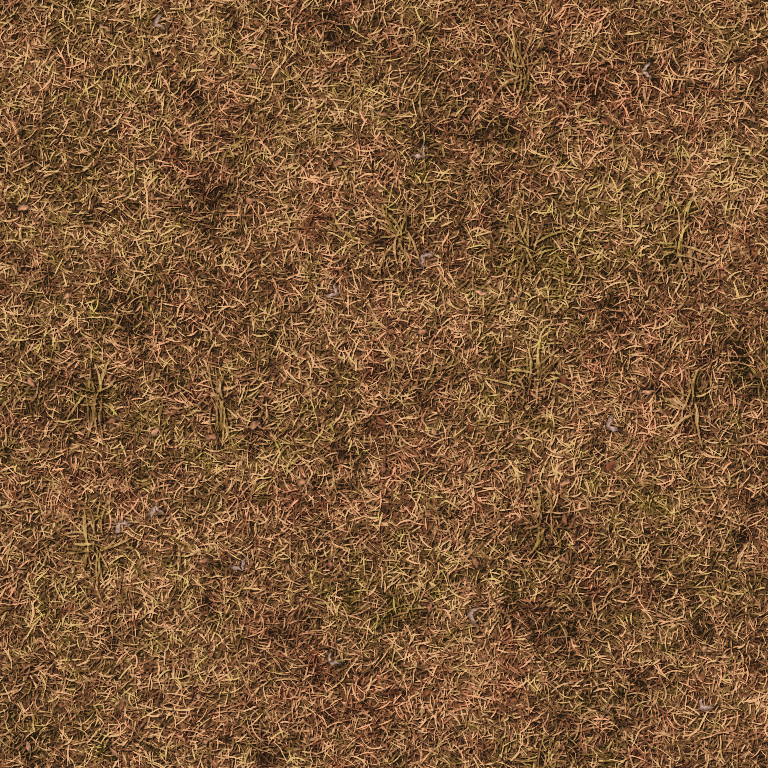
This texture is drawn by a Shadertoy shader. Its source:

```glsl
// Dry autumn turf: tangled straw blades, olive tufts and small fallen leaves.

vec2 hash2(vec2 p) {
    vec3 q = fract(vec3(p.xyx) * vec3(0.1031, 0.1030, 0.0973));
    q += dot(q, q.yzx + 33.33);
    return fract((q.xx + q.yz) * q.zy);
}

float gradientNoise(vec2 p) {
    vec2 i = floor(p), f = fract(p);
    vec2 u = f * f * f * (f * (f * 6.0 - 15.0) + 10.0);
    vec2 e = vec2(0.0, 1.0);
    float a = dot(hash2(i) * 2.0 - 1.0, f);
    float b = dot(hash2(i + e.yx) * 2.0 - 1.0, f - e.yx);
    float c = dot(hash2(i + e.xy) * 2.0 - 1.0, f - e.xy);
    float d = dot(hash2(i + e.yy) * 2.0 - 1.0, f - e.yy);
    return mix(mix(a, b, u.x), mix(c, d, u.x), u.y);
}

float fbm(vec2 p) {
    float sum = 0.0, amp = 1.0;
    for (int i = 0; i < 4; i++) {
        sum += amp * gradientNoise(p);
        p = mat2(1.6, 1.2, -1.2, 1.6) * p + 17.3;
        amp *= 0.55;
    }
    return sum;
}

vec2 rotate(vec2 p, float a) {
    float c = cos(a), s = sin(a);
    return vec2(c * p.x + s * p.y, c * p.y - s * p.x);
}

// Coverage of a tapered, bent blade centred on the origin
float blade(vec2 p, float angle, float halfLen, float bend, float width, float px) {
    p = rotate(p, angle);
    float s = p.x / halfLen;
    if (abs(s) > 1.0) return 0.0;
    float d = abs(p.y + bend * halfLen * (s * s - 0.4)) / sqrt(1.0 + 4.0 * bend * bend * s * s);
    float w = width * (1.0 - 0.6 * s * s);
    return (1.0 - smoothstep(-0.5 * px, 0.5 * px, d - w)) * (1.0 - smoothstep(0.8, 1.0, abs(s)));
}

// One scattered layer of blades; turf holds tone and olive hue
vec2 bladeLayer(vec2 turf, vec2 uv, float level, float px) {
    float cell = mix(0.012, 0.021, fract(level * 0.618));
    vec2 p = rotate(uv, level * 1.3) / cell + level * 37.7;
    vec2 id = floor(p);
    for (int k = 0; k < 9; k++) {
        vec2 g = id + vec2(k % 3, k / 3) - 1.0;
        vec2 shape = hash2(g + 5.1), look = hash2(g + 71.7);
        vec2 q = (p - g - hash2(g)) * cell;
        float angle = shape.x * 6.2832;
        float halfLen = cell * mix(0.35, 0.9, shape.y);
        float bend = (look.x - 0.5) * 0.6;
        float width = mix(0.0007, 0.0013, look.y * look.y);
        vec2 shade = rotate(vec2(-0.0013, 0.0018), level * 1.3);
        turf.x -= 0.22 * blade(q + shade, angle, halfLen, bend, width, px);
        float tone = 0.34 + 0.019 * level + 1.05 * (fract(look.x * 7.3 + shape.y) - 0.5);
        vec2 straw = vec2(tone, (fract(shape.x * 9.7) - 0.5) * 1.6);
        turf = mix(turf, straw, 0.92 * blade(q, angle, halfLen, bend, width, px));
    }
    return turf;
}

// Loose, mostly upright clump of long straw and olive blades
vec2 tuft(vec2 turf, vec2 uv, float px) {
    vec2 id = floor(uv * 5.0);
    if (hash2(id + 9.4).x > 0.42) return turf;
    vec2 p = uv - (id + 0.32 + 0.36 * hash2(id + 2.6)) / 5.0;
    turf.x -= 0.22 * exp(-dot(p, p) * 1300.0);
    for (int i = 0; i < 24; i++) {
        vec2 h = hash2(id * 13.0 + float(i) * 3.7), k = hash2(h * 91.0 + float(i));
        float turn = h.x * 6.2832;
        float angle = turn - 0.35 * sin(2.0 * turn + 3.1416);
        float len = mix(0.018, 0.055, h.y);
        vec2 root = (hash2(k * 57.0) - 0.5) * 0.022;
        vec2 q = p - root - 0.55 * len * vec2(cos(angle), sin(angle));
        float bend = (k.x - 0.5) * 0.6;
        turf.x -= 0.25 * blade(q + vec2(-0.002, 0.002), angle, len * 0.5, bend, 0.0016, px);
        float cover = blade(q, angle, len * 0.5, bend, mix(0.0008, 0.0017, k.y), px);
        turf = mix(turf, vec2(0.4 + 0.5 * k.y, 0.2 + 0.8 * k.x), 0.85 * cover);
    }
    return turf;
}

// Small pinkish leaves, a few folded into pale pairs of wings
vec3 leaves(vec3 col, vec2 uv, float px) {
    vec2 id = floor(uv * 17.0);
    vec2 h = hash2(id + 44.2), k = hash2(id + 81.5);
    if (h.x > 0.3) return col;
    vec2 p = rotate(uv - (id + 0.3 + 0.4 * hash2(id + 3.3)) / 17.0, h.y * 6.2832);
    bool winged = k.x > 0.9;
    vec2 size = vec2(mix(0.003, 0.0085, k.y), mix(0.0018, 0.004, k.x));
    if (winged) {
        p = rotate(vec2(abs(p.x) - 0.0045, p.y), 0.8);
        size = vec2(0.0075, 0.0022);
    }
    p += 0.004 * vec2(gradientNoise(uv * 170.0), gradientNoise(uv * 170.0 + 50.0));
    float d = (length(p / size) - 1.0) * size.y;
    col *= 1.0 - 0.4 * (1.0 - smoothstep(0.0, 0.004, d));
    vec3 skin = mix(vec3(0.52, 0.29, 0.18), vec3(0.86, 0.62, 0.46), fract(k.y * 5.3));
    if (winged) skin = vec3(0.76, 0.62, 0.56);
    skin *= 0.9 + 0.2 * smoothstep(-px, px, p.y) + 0.5 * gradientNoise(uv * 220.0);
    return mix(col, skin, 0.9 * (1.0 - smoothstep(-px, px, d)));
}

void mainImage(out vec4 fragColor, in vec2 fragCoord) {
    vec2 uv = fragCoord / iResolution.y;
    float px = 1.0 / iResolution.y;

    // Shaded soil, then blades from the deepest to the topmost
    vec2 turf = vec2(0.2 + 0.4 * fbm(uv * 110.0), 0.0);
    for (int i = 0; i < 18; i++) turf = bladeLayer(turf, uv, float(i), px);
    turf = tuft(turf, uv, px);

    // Broad patches of light, damp hollows, olive moss and fine grain
    float hollow = smoothstep(0.15, 0.6, fbm(uv * 13.0 + 40.0));
    turf.x += 0.13 + 0.2 * fbm(uv * 6.0) + 0.26 * fbm(uv * 38.0 + 8.0) - 0.22 * hollow;
    turf.x += 0.35 * gradientNoise(uv * 230.0);
    turf.y += 0.9 * fbm(uv * 5.0 + 23.0) + 0.9 * fbm(uv * 28.0);

    // Tone ramp from shadow through brown to pale straw
    float t = clamp(turf.x, -0.1, 1.1);
    vec3 col = mix(vec3(0.20, 0.14, 0.09), vec3(0.50, 0.34, 0.21), min(t * 2.0, 1.0));
    col = mix(col, vec3(0.83, 0.65, 0.46), max(t * 2.0 - 1.0, 0.0));
    vec3 tint = turf.y > 0.0 ? vec3(-0.025, 0.018, -0.045) : vec3(-0.03, 0.022, 0.004);
    col += clamp(turf.y, -1.2, 1.3) * tint * (0.5 + t);
    col = leaves(col, uv, px);
    fragColor = vec4(clamp(col, 0.0, 1.0), 1.0);
}
```
